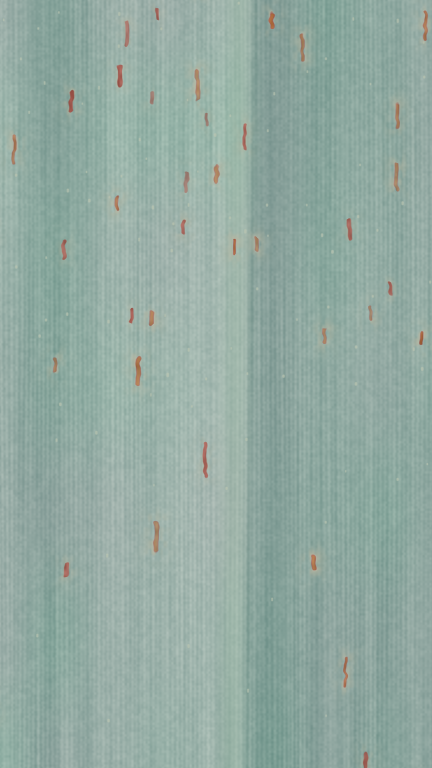
Write a Shadertoy shader that draws this texture.

```glsl
const vec3 DEEP_TEAL = vec3(0.455, 0.582, 0.552);
const vec3 PALE_TEAL = vec3(0.680, 0.757, 0.722);
const vec3 RIB_GREEN = vec3(0.610, 0.730, 0.650);
const vec3 HALO_TAN = vec3(0.720, 0.715, 0.630);
const vec3 RUST_RED = vec3(0.640, 0.330, 0.290);
const vec3 RUST_ORANGE = vec3(0.670, 0.400, 0.210);
const vec3 FLECK_CREAM = vec3(0.740, 0.780, 0.700);

float hash(vec2 p) {
    vec3 q = fract(vec3(p.xyx) * 0.1031);
    q += dot(q, q.yzx + 33.33);
    return fract((q.x + q.y) * q.z);
}

float noise(vec2 p) {
    vec2 i = floor(p), f = fract(p);
    f = f * f * (3.0 - 2.0 * f);
    float low = mix(hash(i), hash(i + vec2(1, 0)), f.x);
    float high = mix(hash(i + vec2(0, 1)), hash(i + vec2(1, 1)), f.x);
    return mix(low, high, f.y);
}

// Noise centred on zero
float vary(vec2 p) {
    return noise(p) - 0.5;
}

float bump(float x, float centre, float width) {
    float d = (x - centre) / width;
    return exp(-d * d);
}

// Nearest scattered upright capsule: x = signed distance, y = its random tone
vec2 scatter(vec2 p, vec2 cell, float chance, float halfLength, float radius, float seed) {
    vec2 nearest = vec2(1.0, 0.0);
    vec2 home = floor(p / cell);
    for (int j = -1; j <= 1; j++) {
        for (int i = -1; i <= 1; i++) {
            vec2 id = home + vec2(i, j);
            vec2 key = id + seed;
            vec2 jitter = vec2(hash(key + 11.3), hash(key + 27.1));
            vec2 centre = (id + 0.1 + 0.8 * jitter) * cell;
            float crowd = smoothstep(0.2, 0.75, centre.y) * (0.6 + 0.8 * noise(centre * 7.0 + seed));
            if (hash(key) > chance * (0.45 + crowd)) continue;
            float size = hash(key + 43.7);
            float reach = halfLength * mix(0.3, 1.0, size * size);
            vec2 q = p - centre;
            q.y -= clamp(q.y, -reach, reach);
            float d = length(q) - radius * mix(0.6, 1.15, hash(key + 59.9));
            if (d < nearest.x) nearest = vec2(d, hash(key + 71.5));
        }
    }
    return nearest;
}

// Broad light and shade over the blade
float bladeShade(float across, float y) {
    float shade = 0.43 + 0.30 * vary(vec2(across * 3.0, y * 2.5) + 4.0);
    shade += 0.20 * bump(across, 0.42, 0.20) * (0.6 + 0.6 * bump(y, 0.55, 0.4));
    shade += 0.16 * bump(across, 0.82, 0.14) * bump(y, 0.62, 0.25);
    shade += 0.22 * bump(across, 0.0, 0.04);
    shade -= 0.16 * bump(across, 0.12, 0.08) * smoothstep(0.5, 0.95, y);
    shade -= 0.12 * smoothstep(0.35, 0.0, y) * smoothstep(0.45, 0.0, across);
    return shade - 0.10 * smoothstep(0.6, 1.0, across) * smoothstep(0.6, 0.1, y);
}

// Lengthwise veins and soft streaks
float veins(vec2 p) {
    float phase = 1050.0 * p.x + 5.0 * noise(vec2(p.x * 30.0, p.y * 1.5));
    float ridge = 0.09 * cos(phase) * (0.4 + noise(vec2(p.x * 25.0, p.y * 4.0)));
    float fine = 0.24 * vary(vec2(p.x * 240.0, p.y * 5.0));
    float wide = 0.26 * vary(vec2(p.x * 60.0, p.y * 1.3) + 19.0);
    return ridge + fine + wide;
}

// Light rib with a dark crease on its right
float midrib(float across) {
    return 0.16 * bump(across, 0.515, 0.035) + 0.20 * bump(across, 0.557, 0.012)
         - 0.26 * bump(across, 0.580, 0.006) - 0.16 * bump(across, 0.625, 0.045);
}

void mainImage(out vec4 fragColor, in vec2 fragCoord) {
    vec2 p = fragCoord / iResolution.y;
    float across = fragCoord.x / iResolution.x;
    float ribAcross = across - 0.02 * (p.y - 0.5);
    float soft = max(0.0011, 0.7 / iResolution.y);

    // Leaf surface
    float grain = 0.20 * vary(p * 330.0) + 0.14 * vary(p * 140.0 + 7.0);
    float light = bladeShade(across, p.y) + veins(p) + midrib(ribAcross) + grain;
    vec3 color = mix(DEEP_TEAL, PALE_TEAL, clamp(light, -0.15, 1.15));
    color = mix(color, RIB_GREEN, 0.4 * bump(ribAcross, 0.545, 0.03));
    color += vec3(0.012, -0.004, 0.004) * 3.0 * vary(p * vec2(14.0, 6.0));

    // Pale flecks
    vec2 fleck = scatter(p, vec2(0.034, 0.038), 0.20, 0.0012, 0.0015, 131.0);
    color = mix(color, FLECK_CREAM, 0.65 * smoothstep(soft, -soft, fleck.x));

    // Rust lesions inside patchy halos
    vec2 ragged = p + vec2(0.0036 * vary(p * vec2(60.0, 150.0)), 0.003 * vary(p * 220.0));
    vec2 rust = scatter(ragged, vec2(0.0625, 0.0714), 0.30, 0.023, 0.0029, 17.0);
    float patchy = smoothstep(0.2, 0.8, noise(p * vec2(190.0, 110.0)));
    float halo = exp(-max(rust.x, 0.0) / 0.007) * patchy * mix(0.35, 0.95, rust.y);
    color = mix(color, HALO_TAN, halo);
    float heart = smoothstep(0.0, -0.002, rust.x) * step(0.45, rust.y);
    vec3 rustColor = mix(RUST_RED, RUST_ORANGE, heart);
    rustColor += 0.16 * vary(p * vec2(260.0, 130.0) + 3.0);
    float strength = mix(0.55, 0.95, fract(rust.y * 7.0));
    color = mix(color, rustColor, strength * smoothstep(soft, -soft, rust.x));

    fragColor = vec4(clamp(color, 0.0, 1.0), 1.0);
}
```
